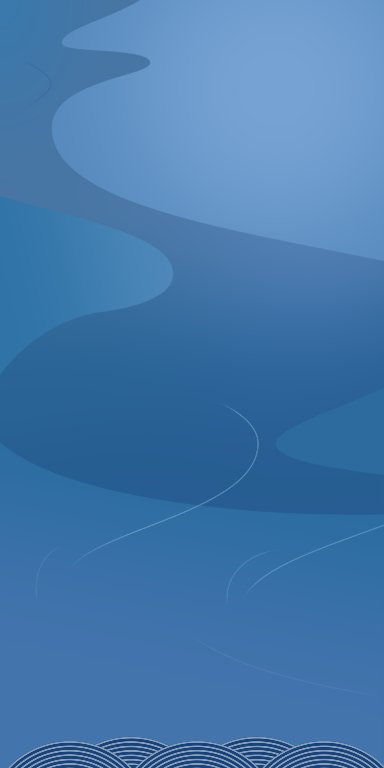
Reproduce this background procedurally as a WebGL 1 fragment shader.

```glsl
precision highp float;

uniform vec2 u_resolution;

// Signed distance to a Bezier curve whose y rises from a to d (x > 0 on its right),
// with the curve parameter in the second component.
vec2 curve(vec2 p, vec2 a, vec2 b, vec2 c, vec2 d) {
  float t = 0.5;
  float stepSize = 0.25;
  for (int i = 0; i < 14; i++) {
    float s = 1.0 - t;
    float y = s * s * s * a.y + 3.0 * s * t * (s * b.y + t * c.y) + t * t * t * d.y;
    t += y < p.y ? stepSize : -stepSize;
    stepSize *= 0.5;
  }
  float s = 1.0 - t;
  float x = s * s * s * a.x + 3.0 * s * t * (s * b.x + t * c.x) + t * t * t * d.x;
  vec2 tangent = s * s * (b - a) + 2.0 * s * t * (c - b) + t * t * (d - c);
  return vec2((p.x - x) * abs(tangent.y) / max(length(tangent), 1e-4), t);
}

// Thin line that fades out at both ends
float strand(vec2 k, float px) {
  float fade = smoothstep(0.0, 0.2, k.y) * (1.0 - smoothstep(0.8, 1.0, k.y));
  return fade * (1.0 - smoothstep(0.0008, 0.0008 + px, abs(k.x)));
}

float upperBank(vec2 p) {
  if (p.y < 0.113) return curve(p, vec2(0.365, 0.0), vec2(0.285, 0.05), vec2(0.161, 0.075), vec2(0.161, 0.113)).x;
  if (p.y < 0.164) return curve(p, vec2(0.161, 0.113), vec2(0.161, 0.14), vec2(0.391, 0.122), vec2(0.391, 0.164)).x;
  if (p.y < 0.333) return curve(p, vec2(0.391, 0.164), vec2(0.391, 0.198), vec2(0.135, 0.21), vec2(0.135, 0.333)).x;
  return curve(p, vec2(0.135, 0.333), vec2(0.135, 0.534), vec2(0.612, 0.599), vec2(1.01, 0.682)).x;
}

float leftBank(vec2 p) {
  if (p.y < 0.714) return curve(p, vec2(-0.01, 0.508), vec2(0.195, 0.568), vec2(0.451, 0.612), vec2(0.451, 0.714)).x;
  if (p.y < 0.813) return curve(p, vec2(0.451, 0.714), vec2(0.451, 0.776), vec2(0.34, 0.803), vec2(0.26, 0.813)).x;
  return curve(p, vec2(0.26, 0.813), vec2(0.156, 0.828), vec2(0.052, 0.898), vec2(-0.01, 0.99)).x;
}

float rightInlet(vec2 p) {
  if (p.y < 1.156) return curve(p, vec2(1.01, 1.006), vec2(0.86, 1.073), vec2(0.719, 1.115), vec2(0.719, 1.156)).x;
  return curve(p, vec2(0.719, 1.156), vec2(0.719, 1.198), vec2(0.86, 1.219), vec2(1.01, 1.238)).x;
}

// Dome of concentric rings
vec3 dome(vec3 base, vec2 p, vec2 center, float px) {
  float depth = 0.221 - length(p - center);
  float ring = abs(mod(depth + 0.0035, 0.0115) - 0.0055);
  float line = 1.0 - smoothstep(0.0012, 0.0012 + px, ring);
  vec3 fill = mix(vec3(0.09, 0.26, 0.49), vec3(0.62, 0.69, 0.75), line * 0.85);
  return mix(base, fill, smoothstep(-px, px, depth));
}

void main() {
  // Width is 1, height is 2, y runs down from the top
  vec2 uv = gl_FragCoord.xy / u_resolution;
  vec2 p = vec2(uv.x, 2.0 - 2.0 * uv.y);
  float px = 0.75 / u_resolution.x;

  // River
  vec3 river = mix(vec3(0.28, 0.46, 0.64), vec3(0.165, 0.395, 0.59), smoothstep(0.5, 1.0, p.y));
  river = mix(river, vec3(0.15, 0.365, 0.57), smoothstep(0.9, 1.35, p.y + 0.2 * p.x));
  river = mix(vec3(0.23, 0.47, 0.67), river, smoothstep(0.0, 0.35, length(p * vec2(1.0, 0.7))));
  vec2 haze = p - vec2(0.8, 0.62);
  river += vec3(0.06, 0.045, 0.07) * exp(-7.0 * dot(haze, haze));

  // Lower water and right inlet
  float deep = smoothstep(1.2, 1.78, p.y + 0.2 * (0.5 - p.x));
  vec3 water = mix(vec3(0.17, 0.425, 0.63), vec3(0.262, 0.453, 0.675), deep);
  float shore = curve(p.yx, vec2(1.14, -0.01), vec2(1.28, 0.117), vec2(1.349, 0.573), vec2(1.34, 1.01)).x;
  vec3 color = mix(river, water, smoothstep(-px, px, shore));
  color = mix(color, vec3(0.175, 0.42, 0.625), smoothstep(-px, px, rightInlet(p)));

  // Left bank
  vec3 leftColor = mix(vec3(0.19, 0.455, 0.655), vec3(0.31, 0.535, 0.73), smoothstep(0.0, 0.5, p.x + 0.25 * (0.7 - p.y)));
  color = mix(color, leftColor, smoothstep(-px, px, -leftBank(p)));

  // Bright upper bank
  float glow = smoothstep(0.05, 0.68, length(p - vec2(0.72, 0.23)));
  vec3 sky = mix(vec3(0.46, 0.635, 0.825), vec3(0.335, 0.535, 0.74), glow);
  color = mix(color, sky, smoothstep(-px, px, upperBank(p)));

  // Fine strands
  float lines = 0.0;
  vec2 bend = p.y < 1.154
    ? curve(p, vec2(0.56, 1.044), vec2(0.625, 1.07), vec2(0.672, 1.112), vec2(0.672, 1.154))
    : curve(p, vec2(0.672, 1.154), vec2(0.672, 1.34), vec2(0.21, 1.38), vec2(0.172, 1.5));
  bend.y = p.y < 1.154 ? bend.y * 0.5 : 0.5 + bend.y * 0.5;
  lines += 0.4 * strand(bend, px);
  vec2 sweep = curve(p, vec2(1.01, 1.364), vec2(0.83, 1.43), vec2(0.67, 1.48), vec2(0.63, 1.565));
  lines += 0.35 * strand(vec2(sweep.x, 0.3 + 0.7 * sweep.y), px);
  lines += 0.2 * strand(curve(p, vec2(0.73, 1.43), vec2(0.62, 1.445), vec2(0.58, 1.52), vec2(0.594, 1.58)), px);
  lines += 0.12 * strand(curve(p, vec2(0.17, 1.415), vec2(0.09, 1.45), vec2(0.09, 1.52), vec2(0.097, 1.58)), px);
  lines += 0.1 * strand(curve(p, vec2(0.48, 1.64), vec2(0.6, 1.74), vec2(0.8, 1.78), vec2(1.02, 1.82)), px);
  color = mix(color, vec3(0.55, 0.75, 0.88), lines);
  float shade = strand(curve(p, vec2(0.04, 0.15), vec2(0.16, 0.2), vec2(0.16, 0.23), vec2(0.05, 0.29)), px);
  color = mix(color, vec3(0.15, 0.36, 0.58), 0.3 * shade);

  // Ringed waves, back row then front row
  for (int i = 0; i < 2; i++) color = dome(color, p, vec2(0.341 + 0.328 * float(i), 2.14), px);
  for (int i = 0; i < 3; i++) color = dome(color, p, vec2(0.182 + 0.331 * float(i), 2.151), px);

  gl_FragColor = vec4(color, 1.0);
}
```
